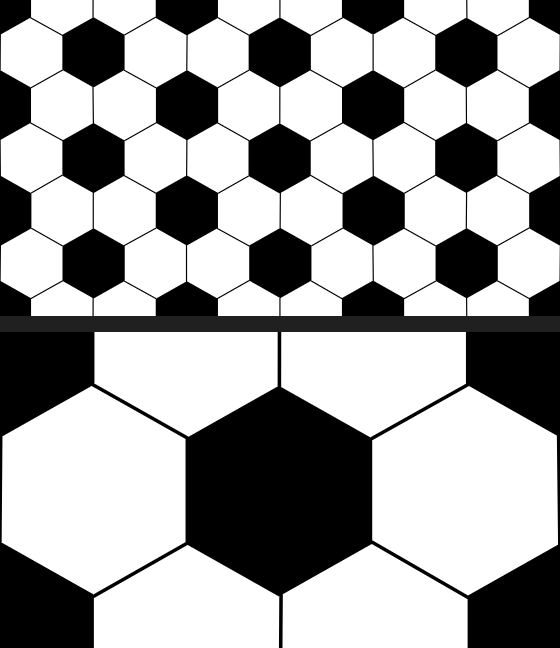
Top: the whole. Bottom: its middle third, enlarged.
Write a Shadertoy shader that draws this pattern.

```glsl
// Black hexagons spaced among white ones, the white cells parted by thin lines.
// Around each black hexagon the lines are spokes through its corners, so three
// axes give both shapes. A wrapped hash nudges them slightly; the sheet tiles.

#define REPEATS vec2(3.0, 3.0)     // black hexagons across and down, per row set
#define LINE_HALF_WIDTH 0.0095     // in hexagon widths
#define HEX_NUDGE 0.006            // largest shift of a black hexagon
#define LINE_NUDGE 0.005           // largest sideways shift of a line
#define LINE_TILT 0.012            // largest slope error of a line
#define INK vec3(0.0)
#define PAPER vec3(1.0)

const float ROW = 0.8660254;                 // row spacing, hexagon width = 1
const vec2 PERIOD = vec2(3.0, 2.0 * ROW);    // centred lattice of black hexagons

// Two values in -1..1 for a lattice point, equal on opposite canvas edges
vec2 wrappedHash(vec2 point) {
    vec2 id = mod(round(point * vec2(4.0, 4.0 / ROW)), REPEATS * vec2(12.0, 8.0));
    vec3 h = fract(id.xyx * vec3(0.1031, 0.1030, 0.0973));
    h += dot(h, h.yzx + 33.33);
    return 2.0 * fract((h.xx + h.yz) * h.zy) - 1.0;
}

// Centre of the closest black hexagon
vec2 nearestBlack(vec2 p) {
    vec2 corner = round(p / PERIOD) * PERIOD;
    vec2 middle = (floor(p / PERIOD) + 0.5) * PERIOD;
    return distance(p, corner) < distance(p, middle) ? corner : middle;
}

float coverage(float dist, float pixel) {
    return clamp(0.5 - dist / pixel, 0.0, 1.0);
}

void mainImage(out vec4 fragColor, in vec2 fragCoord) {
    vec2 p = (fragCoord / iResolution.xy - 0.5) * REPEATS * PERIOD;
    float pixel = REPEATS.x * PERIOD.x / iResolution.x;

    vec2 center = nearestBlack(p);
    vec2 q = p - center;
    vec2 hexOffset = HEX_NUDGE * wrappedHash(center);

    float hexDist = -0.5;
    float lineDist = 1.0;
    for (int i = 0; i < 3; i++) {
        float angle = float(i) * radians(60.0);
        vec2 normal = vec2(cos(angle), sin(angle));
        vec2 spoke = vec2(-normal.y, normal.x);

        // Side of the black hexagon
        hexDist = max(hexDist, abs(dot(q - hexOffset, normal)) - 0.5);

        // Line between two white cells, varied about its midpoint
        float along = dot(q, spoke);
        float midpoint = along < 0.0 ? -ROW : ROW;
        vec2 vary = wrappedHash(center + spoke * midpoint);
        float shift = LINE_NUDGE * vary.x + LINE_TILT * vary.y * (along - midpoint);
        lineDist = min(lineDist, abs(dot(q, normal) + shift) - LINE_HALF_WIDTH);
    }

    float ink = max(coverage(hexDist, pixel), coverage(lineDist, pixel));
    fragColor = vec4(mix(PAPER, INK, ink), 1.0);
}
```
